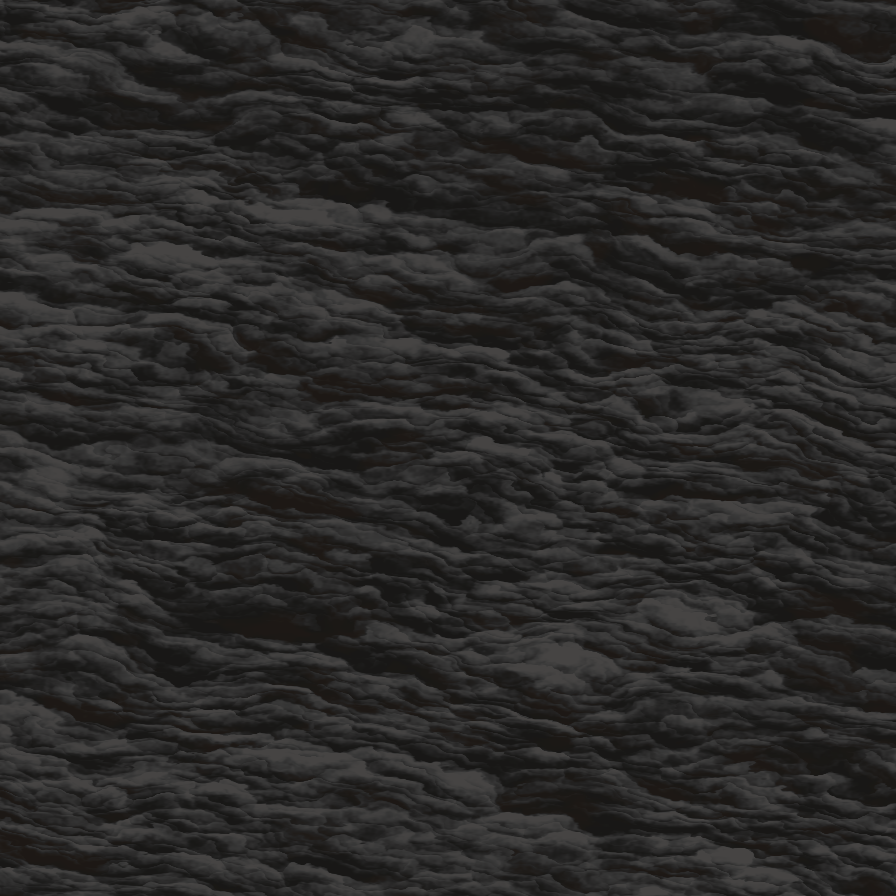
Reproduce this texture procedurally as a WebGL 1 fragment shader.

```glsl
precision highp float;
// Dark layered rock face: flat overlapping flakes lit from above, with brownish crevices.
uniform vec2 u_resolution;

const vec3 CREVICE = vec3(0.093, 0.091, 0.085);
const vec3 SHADOW = vec3(0.132, 0.130, 0.129);
const vec3 STONE = vec3(0.177, 0.174, 0.173);
const vec3 LIT = vec3(0.221, 0.220, 0.219);
const vec3 EDGE = vec3(0.275, 0.268, 0.264);
const vec3 RUST = vec3(0.022, 0.005, -0.004);

const vec2 LARGE_FLAKES = vec2(9.0, 27.0);   // flakes per canvas side
const vec2 MEDIUM_FLAKES = vec2(18.0, 49.0);
const vec2 SMALL_FLAKES = vec2(35.0, 92.0);
const float DIP = 0.10;                      // layers sink to the right
const float EDGE_SHARPNESS = 22.0;
const float FLAKE_RISE = 0.35;               // random height of each flake
const float TONE_SPREAD = 0.35;              // random brightness of each flake
const vec2 LIGHT = vec2(0.2, 1.0);
const float CONTRAST = 1.7;

vec3 hash3(vec2 cell) {
  vec3 q = fract(cell.xyx * vec3(0.1031, 0.1030, 0.0973));
  q += dot(q, q.yxz + 33.33);
  return fract((q.xxy + q.yzz) * q.zyx);
}

float noise(vec2 p) {
  vec2 i = floor(p);
  vec2 f = fract(p);
  f = f * f * (3.0 - 2.0 * f);
  float low = mix(hash3(i).x, hash3(i + vec2(1.0, 0.0)).x, f.x);
  float high = mix(hash3(i + vec2(0.0, 1.0)).x, hash3(i + 1.0).x, f.x);
  return mix(low, high, f.y);
}

float fbm(vec2 p) {
  float sum = 0.0;
  float amp = 0.5;
  for (int i = 0; i < 4; i++) {
    sum += amp * noise(p);
    p = p * 2.03 + vec2(17.3, 9.1);
    amp *= 0.5;
  }
  return sum / 0.9375;
}

// Light on a field of overlapping domes; the highest dome wins with a soft seam.
float flakes(vec2 p) {
  vec2 cell = floor(p);
  float light = 0.0;
  float total = 0.0;
  for (int y = -1; y <= 1; y++) {
    for (int x = -1; x <= 1; x++) {
      vec2 id = cell + vec2(float(x), float(y));
      vec3 rnd = hash3(id + 57.0);
      vec2 d = p - id - 0.5 - 0.9 * (rnd.xy - 0.5);
      float height = FLAKE_RISE * rnd.z - dot(d, d);
      float weight = exp(EDGE_SHARPNESS * height);
      float tone = TONE_SPREAD * (fract(rnd.z * 7.31 + rnd.x) - 0.5);
      light += weight * (dot(d, LIGHT) + tone);
      total += weight;
    }
  }
  return light / total;
}

// Bends the layers and frays the outlines of the flakes.
vec2 warp(vec2 p) {
  vec2 q = p + vec2(0.0, DIP * p.x);
  vec2 bend = vec2(noise(p * vec2(7.0, 14.0) + 3.7), noise(p * vec2(9.0, 17.0) + 41.2)) - 0.5;
  vec2 fray = vec2(fbm(p * vec2(38.0, 75.0) + 8.4), fbm(p * vec2(32.0, 80.0) + 63.9)) - 0.5;
  return q + bend * vec2(0.050, 0.026) + fray * vec2(0.034, 0.015);
}

vec3 palette(float t) {
  vec3 c = mix(CREVICE, SHADOW, clamp((t - 0.10) / 0.28, 0.0, 1.0));
  c = mix(c, STONE, clamp((t - 0.38) / 0.24, 0.0, 1.0));
  c = mix(c, LIT, clamp((t - 0.62) / 0.22, 0.0, 1.0));
  return mix(c, EDGE, clamp((t - 0.84) / 0.13, 0.0, 1.0));
}

void main() {
  vec2 p = gl_FragCoord.xy / u_resolution.y;
  vec2 q = warp(p);

  // Rough patches carry more small flakes, calm ones show broad slabs.
  float rough = smoothstep(0.2, 0.8, noise(p * vec2(5.0, 10.0) + 21.0));
  float light = mix(2.1, 1.6, rough) * flakes(q * LARGE_FLAKES);
  light += mix(1.3, 2.0, rough) * flakes(q * MEDIUM_FLAKES + 13.7);
  light += mix(0.7, 1.4, rough) * flakes(q * SMALL_FLAKES + 71.3);

  // Broad tone, fine bedding streaks and grain.
  light += 1.1 * (noise(p * vec2(3.0, 7.0) + 90.0) - 0.5);
  light += 2.0 * (fbm(q * vec2(34.0, 110.0) + 5.0) - 0.5);
  light += 0.5 * (noise(p * vec2(210.0, 280.0)) - 0.5);

  float t = 1.0 / (1.0 + exp(-CONTRAST * light));
  float stain = smoothstep(0.45, 0.75, fbm(q * vec2(14.0, 36.0) + 33.0));
  vec3 color = palette(t) + RUST * stain * (1.0 - smoothstep(0.1, 0.5, t));
  gl_FragColor = vec4(color, 1.0);
}
```
